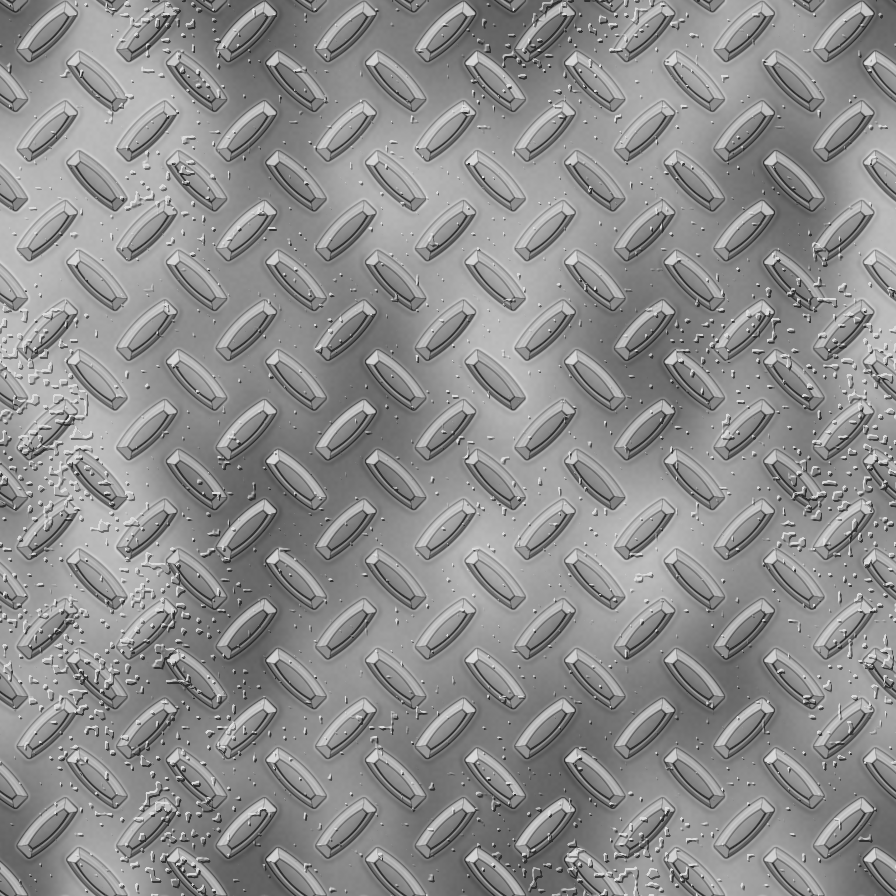
Write a Shadertoy shader that draws this texture.

```glsl
const float REPEATS = 9.0;
const vec2 TREAD_SIZE = vec2(0.350, 0.136);
const vec2 FACE_SIZE = vec2(0.255, 0.068);
const vec2 LIGHT = vec2(-0.24, 0.97);
const float STEEL_DARK = 0.38;
const float STEEL_LIGHT = 0.74;

float hash(vec2 p, float seed) {
    vec3 q = fract(vec3(p.xyx + seed * 7.31) * vec3(0.1031, 0.1030, 0.0973));
    q += dot(q, q.yzx + 33.33);
    return fract((q.x + q.y) * q.z);
}

// Value noise that wraps after one canvas
float noise(vec2 uv, vec2 period, float seed) {
    vec2 p = uv * period, i = floor(p), f = fract(p);
    f = f * f * (3.0 - 2.0 * f);
    vec2 a = mod(i, period), b = mod(i + 1.0, period);
    return mix(mix(hash(a, seed), hash(vec2(b.x, a.y), seed), f.x),
               mix(hash(vec2(a.x, b.y), seed), hash(b, seed), f.x), f.y);
}

float line(float d, float halfWidth, float aa) {
    return 1.0 - smoothstep(halfWidth - 0.5 * aa, halfWidth + 0.5 * aa, abs(d));
}

// Box whose long sides bulge in the middle
vec2 barrelEdges(vec2 q, vec2 size, float taper) {
    float u = min(abs(q.x) / size.x, 1.2);
    return abs(q) - vec2(size.x, size.y * (1.0 - taper * u * u));
}

float barrel(vec2 q, vec2 size, float taper, float radius) {
    vec2 e = barrelEdges(q, size, taper) + radius;
    return length(max(e, 0.0)) + min(max(e.x, e.y), 0.0) - radius;
}

// Height of the chipped flakes, gathered in clusters
float chips(vec2 uv) {
    float cluster = 0.50 * noise(uv, vec2(5.0), 13.0) + 0.32 * noise(uv, vec2(11.0), 4.0)
                  + 0.18 * noise(uv, vec2(27.0), 7.0);
    float threshold = mix(0.90, 0.67, smoothstep(0.44, 0.80, cluster));
    float grain = noise(uv, vec2(176.0), 5.0) - 0.12 * noise(uv, vec2(290.0), 11.0) + 0.05;
    return smoothstep(threshold, threshold + 0.10, grain);
}

// Cloudy reflections on the flat sheet
float sheet(vec2 uv) {
    float cloud = 0.58 * noise(uv, vec2(7.0, 5.0), 1.0)
                + 0.30 * noise(uv, vec2(11.0, 8.0), 2.0)
                + 0.12 * noise(uv, vec2(21.0, 11.0), 6.0);
    return mix(STEEL_DARK, STEEL_LIGHT, smoothstep(0.14, 0.88, cloud));
}

// Paints one raised tread over the tone below it
float paintTread(float tone, vec2 p, vec2 axis, float variation, float aa) {
    vec2 across = vec2(-axis.y, axis.x);
    if (across.y < 0.0) across = -across;
    vec2 q = vec2(dot(p, axis), dot(p, across));
    vec2 localLight = vec2(dot(LIGHT, axis), dot(LIGHT, across));
    float d = barrel(q, TREAD_SIZE, 0.36, 0.020);
    vec2 faceQ = q + vec2(0.0, 0.014);
    float face = barrel(faceQ, FACE_SIZE, 0.55, 0.006);

    // Soft rim where the tread rises from the sheet
    tone += 0.08 * exp(-pow((d - 0.018) / 0.016, 2.0));
    tone -= 0.07 * smoothstep(0.10, 0.03, d) * smoothstep(0.05, -0.15, q.y);

    // Sloped sides and ends
    vec2 e = barrelEdges(faceQ, FACE_SIZE, 0.55);
    float crease = e.x - e.y;
    float isEnd = smoothstep(-0.01, 0.01, crease);
    float isLower = smoothstep(0.02, -0.02, q.y);
    float lit = mix(sign(q.y) * localLight.y, sign(q.x) * localLight.x, isEnd);
    float bevel = 0.61 + 0.17 * lit + 0.06 * isEnd + 0.06 * variation;
    bevel += 0.11 * cos(d * 165.0) * mix(0.25, 1.0, isLower) * (1.0 - isEnd);
    bevel -= 0.16 * line(crease, 0.007, aa);

    // Flat face with its scored border
    float flatTone = mix(tone, 0.58, 0.55) + 0.10 * variation + 0.6 * q.y;
    float top = mix(bevel, flatTone, smoothstep(0.5 * aa, -0.5 * aa, face));
    top -= mix(0.20, 0.30, isLower) * line(face, 0.009, aa);

    tone = mix(tone, top, smoothstep(0.5 * aa, -0.5 * aa, d));
    return tone - mix(0.28, 0.17, smoothstep(-0.08, 0.08, q.y)) * line(d, 0.009, aa);
}

void mainImage(out vec4 fragColor, in vec2 fragCoord) {
    vec2 uv = fragCoord / iResolution.y;
    float aa = 1.4 * REPEATS / iResolution.y;
    float tone = sheet(uv);

    // Flakes catch the light and nick the tread edges
    vec2 stepUv = vec2(-0.0007, 0.0010);
    float emboss = chips(uv - stepUv) - chips(uv + stepUv);
    vec2 grid = uv * REPEATS + 0.014 * emboss;

    // Two crossed treads in every cell
    for (int k = 0; k < 2; k++) {
        float side = float(k);
        vec2 p = grid - vec2(0.475, 0.684) - 0.5 * side + 0.5;
        vec2 axis = normalize(vec2(1.0, 1.0 - 2.0 * side));
        float variation = hash(mod(floor(p), REPEATS), 8.0 + side) - 0.5;
        tone = paintTread(tone, fract(p) - 0.5, axis, variation, aa);
    }

    tone += 0.34 * emboss + 0.02 * (noise(uv, vec2(256.0), 9.0) - 0.5);
    fragColor = vec4(vec3(clamp(tone, 0.18, 0.86)), 1.0);
}
```
